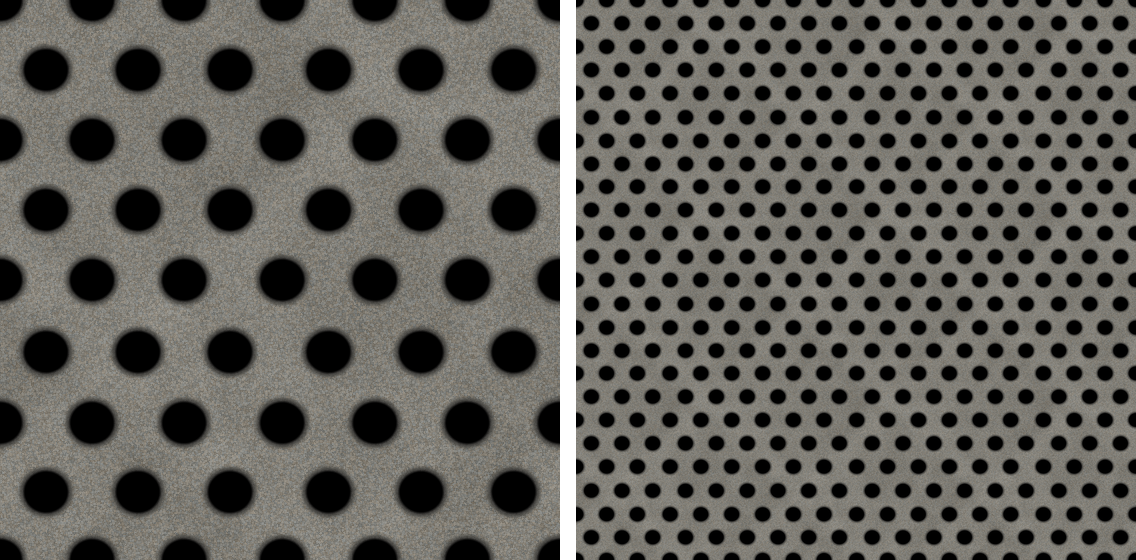
Left: one tile. Right: repeated 3 by 3.
Reproduce this texture procedurally as a Shadertoy shader.

```glsl
const float TAU = 6.2831853;
const float GRAINS = 280.0;

vec3 hash3(vec2 p) {
    vec3 q = fract(p.xyx * vec3(0.1031, 0.1030, 0.0973));
    q += dot(q, q.yxz + 33.33);
    return fract((q.xxy + q.yzz) * q.zyx);
}

// Wrapping cellular noise: x = distance to nearest point, yz = its random values
vec3 cellular(vec2 uv) {
    vec2 p = uv * GRAINS, cell = floor(p);
    vec3 nearest = vec3(9.0, 0.0, 0.0);
    for (int y = -1; y <= 1; y++)
    for (int x = -1; x <= 1; x++) {
        vec2 id = cell + vec2(x, y);
        vec3 rnd = hash3(mod(id, GRAINS));
        float d = length(id + rnd.xy - p);
        if (d < nearest.x) nearest = vec3(d, rnd.z, fract(rnd.x * 7.0 + rnd.y));
    }
    return nearest;
}

// Broad stains from layered, warped sines with whole frequencies
float stains(vec2 uv) {
    vec2 p = uv * TAU;
    float sum = 0.0, amp = 0.5;
    for (float f = 1.0; f < 6.0; f++) {
        vec2 warp = 0.8 * sin(p.yx * (f + 1.0) + f * vec2(1.7, 2.9));
        sum += amp * sin(p.x * f + warp.x + f * 2.3) * cos(p.y * f + warp.y + f * 0.9);
        amp *= 0.8;
    }
    return sum;
}

// Distance to the nearest hole centre, in a staggered 6 by 8 layout
float holeDistance(vec2 uv) {
    float row = floor(uv.y * 8.0 + 0.5);
    float stagger = 0.5 * mod(row, 2.0);
    float col = floor(uv.x * 6.0 - stagger + 0.5) + stagger;
    vec2 centre = vec2(col / 6.0, row / 8.0);

    // Slight unevenness of the punching
    float x = fract(centre.x);
    centre.x += x < 0.45 ? -0.014 * x : 0.008 * (1.0 - x);
    centre.y -= 0.005 * max(sin(TAU * centre.y), 0.0);
    return length((uv - centre) * vec2(1.0, 1.06));
}

void mainImage(out vec4 fragColor, in vec2 fragCoord) {
    vec2 uv = fragCoord / iResolution.xy;
    float pixel = 1.0 / min(iResolution.x, iResolution.y);

    // Grainy metal sheet
    vec3 grain = cellular(uv);
    float speckle = 0.11 * (grain.y - 0.5) + 0.10 * (0.45 - grain.x);
    vec3 metal = vec3(0.505, 0.495, 0.465) + speckle + 0.035 * stains(uv);
    metal += (grain.z - 0.5) * vec3(0.035, 0.0, -0.035);

    // Dark bevel, deepening towards the hole
    float d = holeDistance(uv);
    vec3 bevel = mix(vec3(0.24, 0.235, 0.225), vec3(0.34, 0.335, 0.315),
                     smoothstep(0.040, 0.047, d)) + 0.35 * speckle;
    float soft = 0.0012 + pixel;
    metal *= 1.0 - 0.12 * (1.0 - smoothstep(0.047, 0.056, d));
    vec3 color = mix(bevel, metal, smoothstep(0.0475 - soft, 0.0475 + soft, d));

    // Open hole
    color *= smoothstep(0.0398 - soft, 0.0398 + soft, d);
    fragColor = vec4(color, 1.0);
}
```
